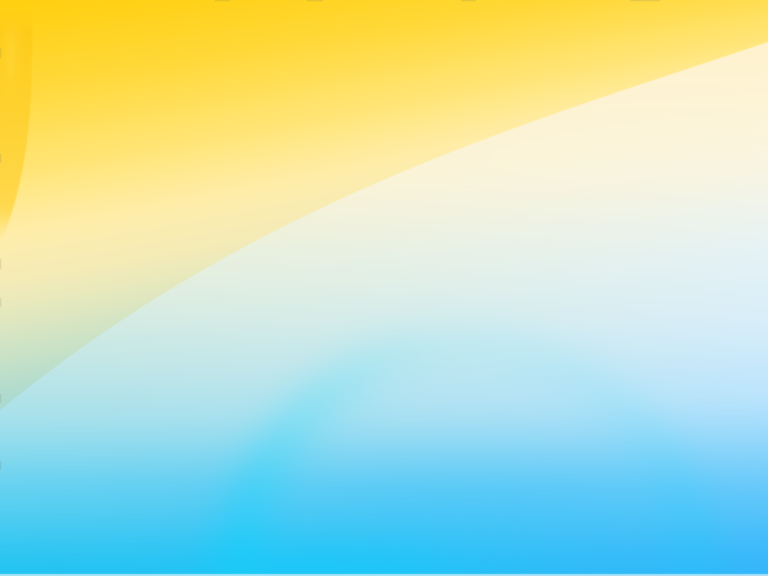
Give the GLSL for this background, as a Shadertoy shader.

```glsl
// Soft abstract backdrop: a golden sky curves over a pale veil that sinks into blue.
// Vertical colour ramps fill both sides of a cubic edge; a ring glow and a
// folded corner leaf are laid on top, with faint hashed flecks on the border.

float hash(float n) {
    n = fract(n * 0.1031);
    n *= n + 33.33;
    return fract(n * (n + n));
}

// Nearly linear ramp with rounded ends, so chained ramps show no creases
float softStep(float a, float b, float x) {
    float pad = 0.22 * (b - a);
    return smoothstep(a - pad, b + pad, x);
}

// Golden side, from grey green at the bottom to deep yellow
vec3 goldRamp(float h) {
    vec3 c = vec3(0.65, 0.85, 0.82);
    c = mix(c, vec3(0.85, 0.90, 0.76), softStep(0.29, 0.42, h));
    c = mix(c, vec3(0.95, 0.92, 0.72), softStep(0.42, 0.50, h));
    c = mix(c, vec3(1.00, 0.93, 0.67), softStep(0.50, 0.59, h));
    c = mix(c, vec3(1.00, 0.90, 0.48), softStep(0.59, 0.69, h));
    c = mix(c, vec3(1.00, 0.85, 0.23), softStep(0.69, 0.84, h));
    return mix(c, vec3(1.00, 0.81, 0.05), softStep(0.84, 1.0, h));
}

// Left column of the veil: cyan to warm cream
vec3 warmVeil(float h) {
    vec3 c = vec3(0.11, 0.76, 0.95);
    c = mix(c, vec3(0.44, 0.83, 0.94), softStep(0.00, 0.17, h));
    c = mix(c, vec3(0.65, 0.88, 0.92), softStep(0.17, 0.27, h));
    c = mix(c, vec3(0.75, 0.90, 0.90), softStep(0.27, 0.36, h));
    c = mix(c, vec3(0.87, 0.93, 0.87), softStep(0.36, 0.49, h));
    return mix(c, vec3(0.99, 0.95, 0.81), softStep(0.49, 0.67, h));
}

// Right column of the veil: azure, icy blue, then cream
vec3 coolVeil(float h) {
    vec3 c = vec3(0.20, 0.71, 0.98);
    c = mix(c, vec3(0.45, 0.80, 0.98), softStep(0.02, 0.17, h));
    c = mix(c, vec3(0.72, 0.89, 0.99), softStep(0.17, 0.30, h));
    c = mix(c, vec3(0.84, 0.93, 0.98), softStep(0.30, 0.43, h));
    c = mix(c, vec3(0.90, 0.95, 0.96), softStep(0.43, 0.57, h));
    c = mix(c, vec3(0.98, 0.96, 0.88), softStep(0.57, 0.72, h));
    return mix(c, vec3(1.00, 0.95, 0.81), softStep(0.72, 0.90, h));
}

void mainImage(out vec4 fragColor, in vec2 fragCoord) {
    vec2 uv = fragCoord / iResolution.xy;
    vec2 p = vec2(uv.x * 4.0 / 3.0, uv.y);

    // Blue veil, its bottom tinted deeper near the middle
    vec3 veil = mix(warmVeil(uv.y), coolVeil(uv.y), pow(uv.x, 1.3));
    float deep = exp(-pow((uv.x - 0.6) / 0.35, 2.0) - pow((uv.y - 0.11) / 0.09, 2.0));
    veil = mix(veil, vec3(0.20, 0.76, 0.98), 0.3 * deep);

    // Ring of cyan light, strongest on the left flank
    vec2 fromCentre = p - vec2(0.81, 0.0);
    float ring = length(fromCentre) - 0.40;
    float glow = exp(-pow(ring / (ring > 0.0 ? 0.05 : 0.06), 2.0));
    float flank = mix(0.14, 0.38, smoothstep(0.0, 0.32, -fromCentre.x));
    vec3 cyan = mix(vec3(0.08, 0.82, 0.98), vec3(0.48, 0.89, 0.96),
                    smoothstep(0.05, 0.42, uv.y));
    veil = mix(veil, cyan, glow * flank);
    float pool = exp(-pow((p.x - 0.58) / 0.25, 2.0) - pow(uv.y / 0.07, 2.0));
    veil = mix(veil, vec3(0.06, 0.81, 0.98), 0.5 * pool);

    // Golden sky above the curved edge
    float tilt = uv.x * (0.21 + 0.08 * uv.x) * smoothstep(1.6, 0.7, uv.y);
    vec3 gold = goldRamp(uv.y - tilt);
    float edge = 0.288 + uv.x * (1.091 + uv.x * (-0.712 + 0.26 * uv.x));
    vec3 color = mix(veil, gold, smoothstep(-0.002, 0.002, uv.y - edge));

    // Folded leaf in the upper left corner
    float rise = clamp((uv.y - 0.575) / 0.4, 0.0, 1.0);
    float leafWidth = 0.042 * (1.0 - pow(1.0 - rise, 3.0));
    float leaf = smoothstep(0.002, -0.002, uv.x - leafWidth)
               * smoothstep(0.575, 0.65, uv.y) * smoothstep(0.99, 0.94, uv.y);
    vec3 leafColor = mix(vec3(1.0, 0.84, 0.27), vec3(0.99, 0.79, 0.08), rise);
    float fold = exp(-pow((uv.x - 0.014) / 0.010, 2.0) - pow((uv.y - 0.91) / 0.05, 2.0));
    leafColor += vec3(0.01, 0.03, 0.07) * fold;
    color = mix(color, leafColor, 0.8 * leaf);

    // Small faint flecks along the left and top borders
    float leftFleck = step(0.85, hash(floor(uv.y * 60.0) + 7.0))
                    * smoothstep(0.003, 0.0, uv.x) * step(0.15, uv.y);
    float topFleck = step(0.88, hash(floor(uv.x * 50.0) + 91.0))
                   * smoothstep(0.004, 0.0, 1.0 - uv.y);
    color = mix(color, vec3(0.45, 0.47, 0.38), 0.2 * max(leftFleck, topFleck));

    // Pale hairline at the foot
    color = mix(color, vec3(0.88, 0.95, 0.97), 0.7 * smoothstep(0.005, 0.002, uv.y));

    fragColor = vec4(color, 1.0);
}
```
